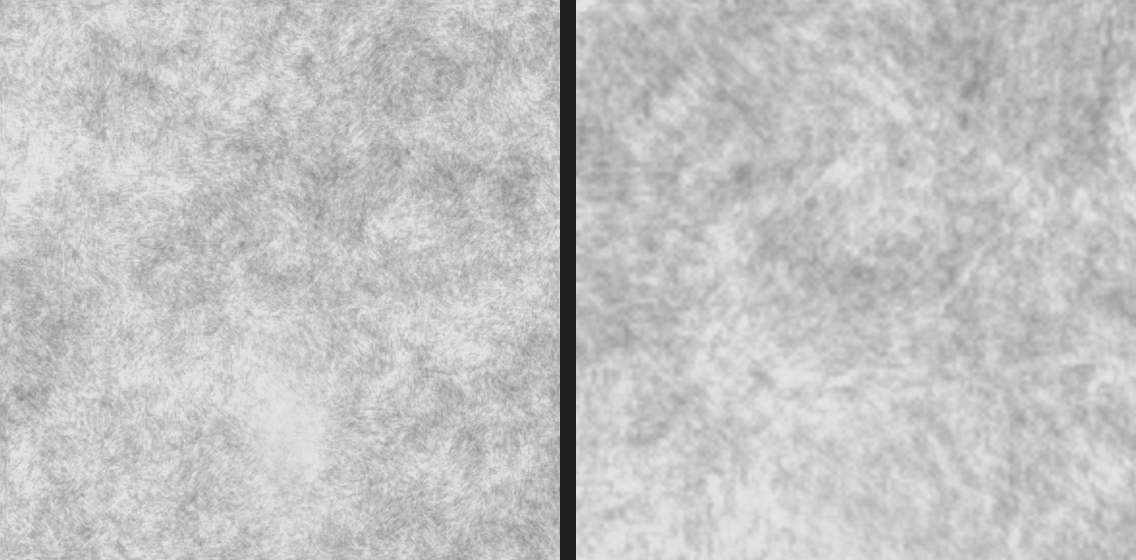
Left: the whole. Right: its middle third, enlarged.
This texture is drawn by a Shadertoy shader. Its source:

```glsl
// Pale grey mottled plaster with cloudy patches, fibrous grain and a soft bright spot.

float hash(vec2 cell) {
    uvec2 q = uvec2(ivec2(cell) + 32768) * uvec2(1597334673u, 3812015801u);
    uint h = (q.x ^ q.y) * 1597334673u;
    h = (h ^ (h >> 15)) * 2246822519u;
    h ^= h >> 13;
    return float(h >> 8) / 16777216.0;
}

// Smooth value noise in the range -1 to 1
float noise(vec2 p) {
    vec2 i = floor(p), f = fract(p);
    f = f * f * (3.0 - 2.0 * f);
    float low = mix(hash(i), hash(i + vec2(1, 0)), f.x);
    float high = mix(hash(i + vec2(0, 1)), hash(i + vec2(1, 1)), f.x);
    return 2.0 * mix(low, high, f.y) - 1.0;
}

mat2 rotation(float angle) {
    float c = cos(angle), s = sin(angle);
    return mat2(c, s, -s, c);
}

// Soft elliptical spot, 1 at its centre
float spot(vec2 p, vec2 centre, vec2 radius) {
    vec2 d = (p - centre) / radius;
    return exp(-dot(d, d));
}

// Cloudy mottling from broad patches down to small flecks
float mottling(vec2 p) {
    float sum = 0.0, amplitude = 0.052;
    vec2 q = p * 5.0 + 3.7;
    for (int i = 0; i < 6; i++) {
        sum += amplitude * noise(q);
        q = rotation(0.65) * q * 2.03 + 17.3;
        amplitude *= 0.96;
    }
    return sum;
}

// Short fibres whose direction changes from patch to patch
float fibres(vec2 p, vec2 border) {
    float sum = 0.0, power = 0.0;
    for (int i = 0; i < 4; i++) {
        float k = float(i);
        float weight = 0.15 + smoothstep(-0.3, 0.6, noise(p * 13.0 + k * 31.7));
        if (i == 0) weight += 4.0 * border.y;
        if (i == 2) weight += 4.0 * border.x;
        vec2 q = rotation(k * 0.7854) * p;
        sum += weight * noise(q * vec2(120.0, 290.0) + k * 57.1);
        power += weight * weight;
    }
    return sum * inversesqrt(power);
}

void mainImage(out vec4 fragColor, in vec2 fragCoord) {
    vec2 uv = fragCoord / iResolution.xy;

    // Ragged outlines for the patches
    vec2 wobble = vec2(noise(uv * 22.0), noise(uv * 22.0 + 91.0));
    vec2 warped = uv + 0.012 * wobble;

    // Vertical and horizontal streaks along the borders
    vec2 toBorder = min(uv, 1.0 - uv);
    vec2 border = 1.0 - smoothstep(0.004, 0.022, toBorder);

    float glow = spot(warped, vec2(0.51, 0.22), vec2(0.085, 0.15));
    float halo = spot(warped, vec2(0.47, 0.30), vec2(0.17, 0.17));
    float corner = spot(warped, vec2(0.07, 0.85), vec2(0.08, 0.16));
    float shade = spot(warped, vec2(0.45, 0.68), vec2(0.38, 0.28));

    float calm = 1.0 - 0.55 * glow;
    float grey = 0.793 + calm * mottling(warped);
    grey += calm * (0.060 * fibres(uv, border) + 0.034 * noise(uv * 410.0));
    grey += 0.075 * glow + 0.03 * halo + 0.05 * corner - 0.025 * shade;
    grey -= 0.03 * max(border.x, border.y);

    // Compress the highlights so that they stay just below white
    float over = max(grey - 0.85, 0.0);
    grey -= over * over / (over + 0.08);

    fragColor = vec4(vec3(clamp(grey, 0.0, 1.0)), 1.0);
}
```
